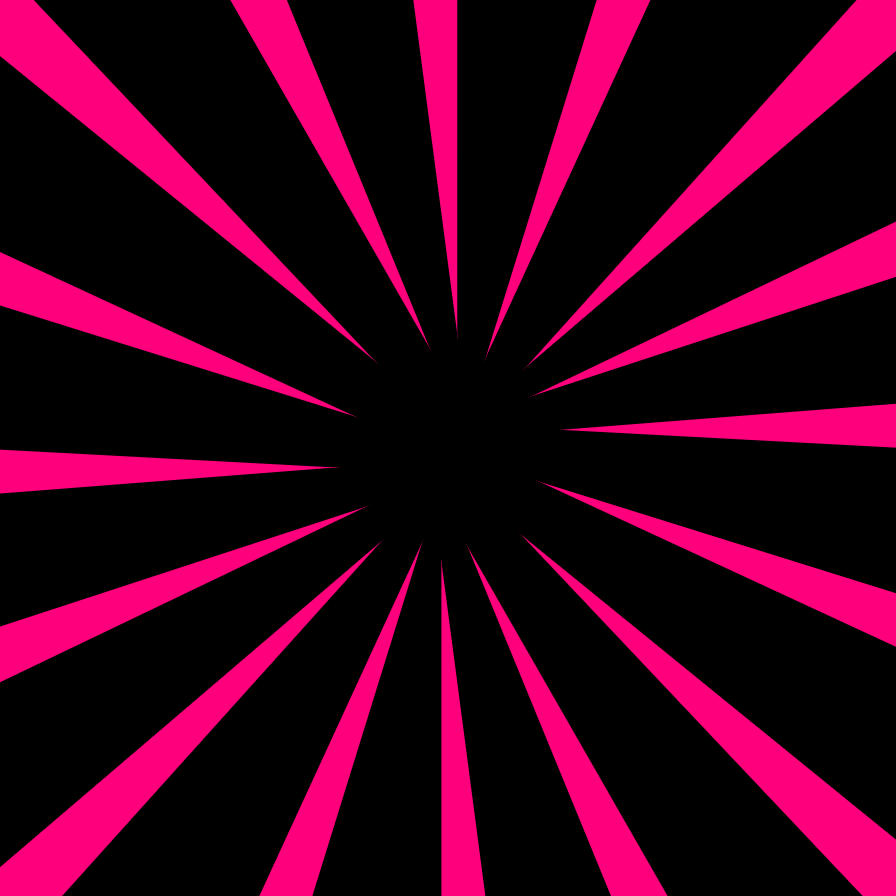
Reproduce this background procedurally as a three.js fragment shader.

```glsl
varying vec2 vUv;

const float TAU = 6.2831853;
const int RAY_COUNT = 16;

// Sideways shift of a ray's axis from the centre, counterclockwise positive
float axisShift(float a) {
  return 0.0247 * cos(2.0 * a - 0.737)
       + 0.0055 * cos(a - 3.99)
       + 0.0026 * cos(3.0 * a + 0.457)
       + 0.0036 * cos(4.0 * a + 1.24)
       + 0.0016 * cos(5.0 * a - 1.2)
       + 0.0022 * sin(6.0 * a);
}

// Uneven fanning of the ray directions
float rayDirection(float a) {
  return a + 0.0255 - 0.0365 * cos(2.0 * a - 0.756) + 0.0133 * cos(4.0 * a);
}

// Signed distance to the sides of an endless wedge opening along +x
float wedgeDistance(vec2 p, float halfAngle) {
  return abs(p.y) * cos(halfAngle) - p.x * sin(halfAngle);
}

void main() {
  vec2 p = vUv - 0.5;
  float pixel = max(fwidth(vUv.x), 0.00001);
  float coverage = 0.0;

  // Tapered rays around an open centre
  for (int i = 0; i < RAY_COUNT; i++) {
    float angle = TAU * float(i) / float(RAY_COUNT);
    float direction = rayDirection(angle);
    vec2 along = vec2(cos(direction), sin(direction));
    vec2 across = vec2(-along.y, along.x);

    // Tips alternate between a longer and a shorter reach
    vec2 tip = vec2(0.1178 + 0.0083 * cos(8.0 * angle), axisShift(angle));
    vec2 local = vec2(dot(p, along), dot(p, across)) - tip;
    float d = wedgeDistance(local, 0.0654);
    coverage = max(coverage, clamp(0.5 - d / pixel, 0.0, 1.0));
  }

  vec3 black = vec3(0.0);
  vec3 hotPink = vec3(1.0, 0.0, 0.49);
  gl_FragColor = vec4(mix(black, hotPink, coverage), 1.0);
}
```
